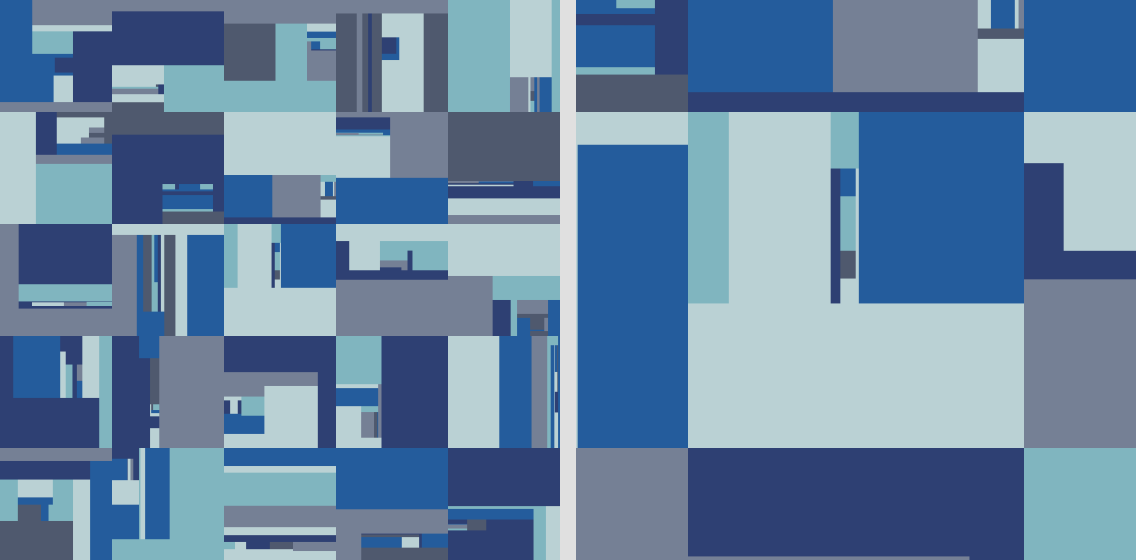
Left: the whole. Right: its middle third, enlarged.
This background is drawn by a three.js fragment shader. Its source:

```glsl
// A five by five board of flat blocks in muted blues, greys and pale teal.
// Each cell is trimmed again and again: a random side loses a strip of random
// depth and colour, so ever smaller blocks nest around an off-centre core.

varying vec2 vUv;

// Three random values for one trim of one cell
vec3 hash3(vec2 cell, float trim) {
  vec3 seed = vec3(cell + 1.0, trim + 1.0);
  return fract(sin(vec3(
    dot(seed, vec3(127.1, 311.7, 74.7)),
    dot(seed, vec3(269.5, 183.3, 246.1)),
    dot(seed, vec3(113.5, 271.9, 124.6)))) * 43758.545);
}

// Palette, with thresholds set by the share of each colour
vec3 paint(float pick) {
  if (pick < 0.20) return vec3(0.73, 0.82, 0.83); // pale mist
  if (pick < 0.39) return vec3(0.46, 0.50, 0.585); // slate
  if (pick < 0.56) return vec3(0.14, 0.36, 0.61); // blue
  if (pick < 0.72) return vec3(0.50, 0.71, 0.75); // teal
  if (pick < 0.88) return vec3(0.18, 0.25, 0.45); // navy
  return vec3(0.31, 0.35, 0.43); // charcoal
}

void main() {
  vec2 grid = vUv * 5.0;
  vec2 cell = floor(grid);
  vec2 p = fract(grid);
  float edgeWidth = max(fwidth(grid.x), 0.0001);

  vec2 low = vec2(0.0);
  vec2 high = vec2(1.0);
  float inside = 1.0; // coverage of the block still left
  vec3 color = vec3(0.0);

  for (int i = 0; i < 12; i++) {
    vec3 random = hash3(cell, float(i));

    // Choose a side and move it inwards
    float side = floor(random.x * 4.0);
    vec2 axis = side < 2.0 ? vec2(1.0, 0.0) : vec2(0.0, 1.0);
    float inward = mod(side, 2.0) < 0.5 ? 1.0 : -1.0;
    vec2 depth = axis * (high - low) * mix(0.04, 0.58, random.y);
    if (inward > 0.0) low += depth;
    else high -= depth;
    float cut = dot(inward > 0.0 ? low : high, axis);

    // Colour the strip that was trimmed off
    float beyond = inward * (dot(p, axis) - cut);
    float rest = inside * clamp(beyond / edgeWidth + 0.5, 0.0, 1.0);
    color += paint(random.z) * (inside - rest);
    inside = rest;
  }

  // Fill the core
  color += paint(hash3(cell, 12.0).z) * inside;
  gl_FragColor = vec4(color, 1.0);
}
```
